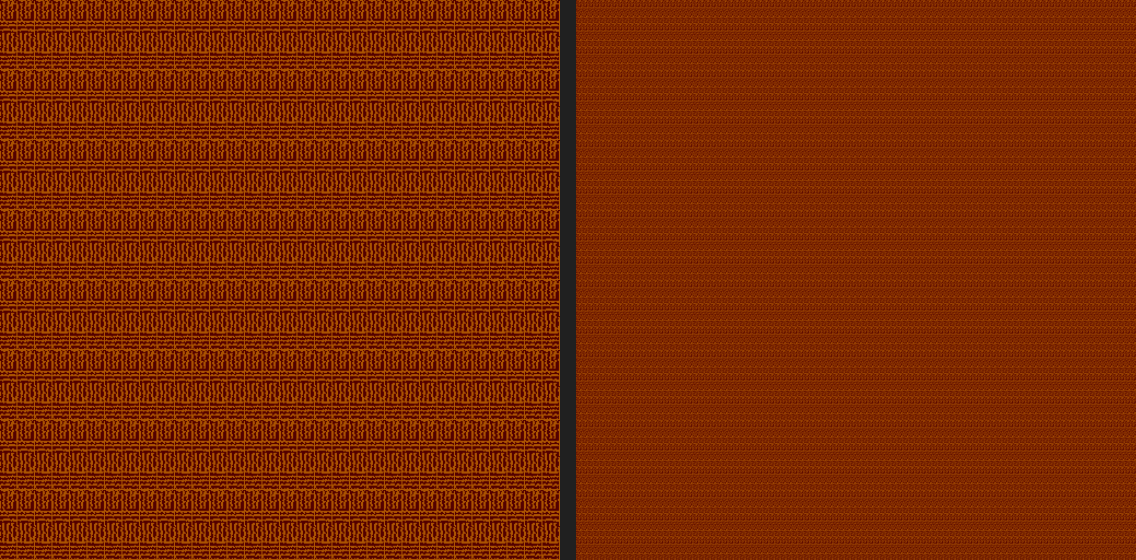
Left: one tile. Right: repeated 3 by 3.
This pattern is drawn by a Shadertoy shader. Its source:

```glsl
// Two-colour woven ribbing: bands of upright and flat winding threads, 32 by 8 repeats.

const ivec2 REPEATS = ivec2(32, 8);      // tiles across and down
const ivec2 TILE = ivec2(16, 64);        // stitches in one tile
const int PITCH = 4;                     // stitches from thread to thread
const int RUN = 2;                       // stitches before a thread changes side
const ivec2 UPPER_FLAT = ivec2(17, 29);  // rows of the narrow flat band
const int LOWER_FLAT = 47;               // first row of the wide flat band
const float RIB_FILL = 0.88;             // chance of width on the near side
const float FLAT_FILL = 0.82;
const float SPUR = 0.06;                 // chance of width on the far side
const float LINK = 0.04;                 // chance of a link to the next thread
const float FLIP = 0.28;                 // chance that a run keeps its side
const float BREAK_CHANCE = 0.02;         // chance of a gap in a thread
const float FRINGE = 0.5;                // cover of the fringe below the lowest bar
const vec3 DARK = vec3(0.33, 0.0, 0.0);
const vec3 LIGHT = vec3(0.67, 0.33, 0.0);

float hash(ivec2 p, int seed) {
    uint n = uint(p.x) * 1597u + uint(p.y) * 51749u + uint(seed) * 7919u;
    n = (n ^ (n >> 7)) * 277803737u;
    n = (n ^ (n >> 15)) * 668265263u;
    n ^= n >> 13;
    return float(n & 65535u) / 65536.0;
}

// Winding thread: a core one stitch wide, widened on alternating sides.
float thread(int across, int along, int lanes, float fill, int seed) {
    int lane = ((across + 2) / PITCH) % lanes;
    int offset = (across + 2) % PITCH;
    ivec2 bead = ivec2(lane, (along + lane % 2) / RUN);
    bool flipped = hash(bead, seed) < FLIP;
    int side = (bead.y % 2 == 0) != flipped ? 0 : 2;

    float chance = offset == side ? fill : SPUR;
    if (offset == 1) chance = 1.0 - BREAK_CHANCE;
    if (offset == 3) chance = LINK;
    return hash(ivec2(across, along), seed + 1) < chance ? 1.0 : 0.0;
}

// Light or dark for one stitch; rows count downward from the top.
float stitch(ivec2 cell) {
    ivec2 p = (cell + REPEATS * TILE) % TILE;

    // Bars that edge the wide flat band, the lower one with a fringe
    if (p.y == TILE.y - 1 || p.y == LOWER_FLAT) return 1.0;
    if (p.y == 0) return hash(p, 5) < FRINGE ? 1.0 : 0.0;

    bool upper = p.y >= UPPER_FLAT.x && p.y <= UPPER_FLAT.y;
    if (upper || p.y > LOWER_FLAT) {
        // Flat threads, crossed by one upright seam per tile
        if (p.x == TILE.x - 1) return 1.0;
        bool besideSeam = p.x == 0 || p.x == TILE.x - 2;
        float fill = besideSeam ? 0.5 * FLAT_FILL : FLAT_FILL;
        return thread(p.y, p.x, TILE.y / PITCH, fill, 11);
    }
    // Upright ribs
    return thread(p.x, p.y, TILE.x / PITCH, RIB_FILL, 29);
}

void mainImage(out vec4 fragColor, in vec2 fragCoord) {
    vec2 grid = vec2(REPEATS * TILE);
    vec2 uv = fragCoord / iResolution.xy;
    vec2 p = vec2(uv.x, 1.0 - uv.y) * grid - 0.5;

    // Blend neighbouring stitches over about one screen pixel
    vec2 sharpness = max(iResolution.xy / grid, vec2(1.0));
    vec2 blend = clamp((fract(p) - 0.5) * sharpness + 0.5, 0.0, 1.0);
    ivec2 cell = ivec2(floor(p));
    float top = mix(stitch(cell), stitch(cell + ivec2(1, 0)), blend.x);
    float bottom = mix(stitch(cell + ivec2(0, 1)), stitch(cell + ivec2(1, 1)), blend.x);

    fragColor = vec4(mix(DARK, LIGHT, mix(top, bottom, blend.y)), 1.0);
}
```
